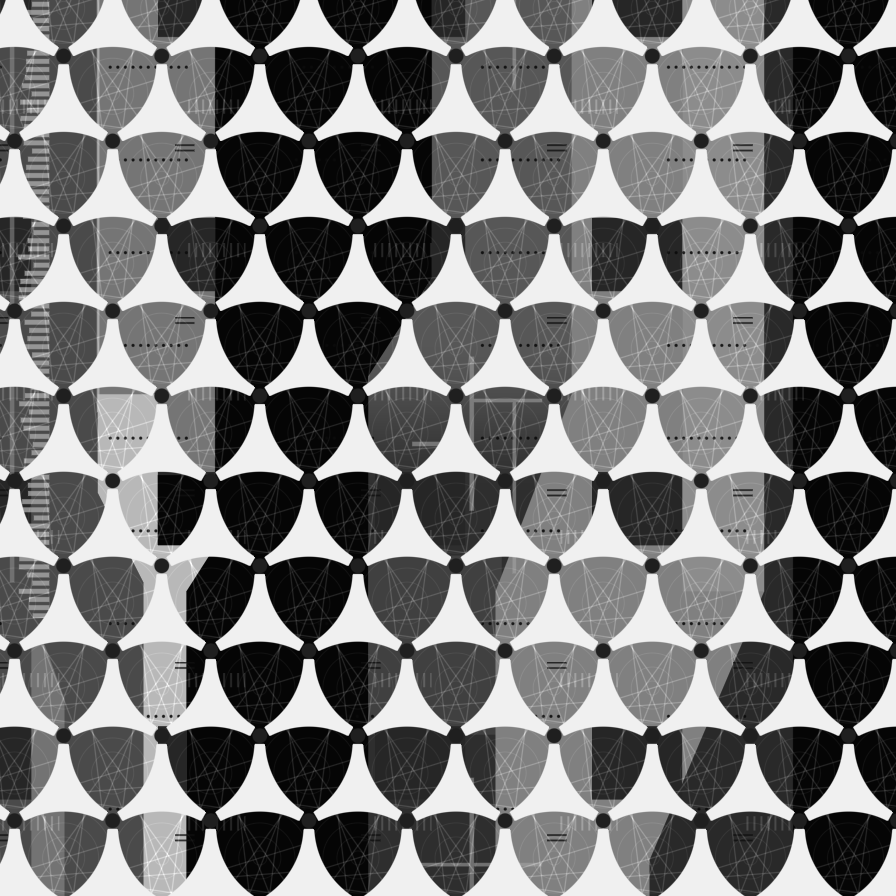
Write a Shadertoy shader that draws this pattern.

```glsl
float px;

float inside(float d) { return smoothstep(-px, px, d); }

float rect(vec2 p, vec2 lo, vec2 hi) {
    vec2 d = min(p - lo, hi - p);
    return inside(min(d.x, d.y));
}

float span(float x, float left, float right) { return inside(min(x - left, right - x)); }

float ramp(float a, float b, float x) { return clamp((x - a) / (b - a), 0.0, 1.0); }

float hash(float n) {
    n = fract(n * 0.1031);
    n *= n + 33.33;
    return fract(n * (n + n));
}

// Tall grey panels with slanted shoulders
float panels(vec2 p) {
    float y = p.y;
    float g = 0.02;
    g = mix(g, 0.29, span(p.x, -1.0, mix(0.109, 0.16, ramp(0.55, 0.65, y))));
    g = mix(g, 0.45, rect(p, vec2(0.035, 0.72), vec2(mix(0.05, 0.072, ramp(0.72, 0.78, y)), 2.0)));
    g = mix(g, 0.46, rect(p, vec2(0.109, -1.0), vec2(0.24, 0.53)));
    float neck = mix(0.109, 0.16, ramp(0.55, 0.65, y));
    float shoulder = y < 0.608 ? 0.176 : mix(0.24, 0.208, ramp(0.61, 0.66, y));
    g = mix(g, 0.72, span(p.x, neck, shoulder) * inside(y - 0.44));

    float slope = mix(0.482, 0.411, ramp(0.31, 0.42, y));
    g = mix(g, mix(0.34, 0.18, smoothstep(0.38, 0.56, y)), span(p.x, slope, 0.66));
    g = mix(g, 0.25, rect(p, vec2(0.411, 0.62), vec2(0.56, 0.82)));
    float left = mix(0.638, 0.553, ramp(0.44, 0.66, y));
    float right = mix(0.853, 0.725, ramp(0.66, 0.96, y));
    g = mix(g, 0.16, span(p.x, right, 0.885));
    g = mix(g, 0.5, span(p.x, left, right));
    g += 0.05 * span(p.x, 0.762, right) * inside(0.66 - y);

    // Dark blocks on a coarse grid
    vec2 block = mod(p - vec2(0.176, 0.243), vec2(0.2422, 0.2837));
    return mix(g, min(g, 0.15), rect(block, vec2(0.0), vec2(0.101, 0.082)));
}

// Rulers, dots, dashes and strokes
float markings(vec2 p, float g) {
    float tick = floor(p.y / 0.0091);
    float bar = rect(vec2(p.x, mod(p.y, 0.0091)), vec2(0.02 + 0.018 * hash(tick + 7.0), 0.002), vec2(0.055, 0.0075));
    g = mix(g, 0.68, 0.75 * bar * inside(0.69 - p.y));
    g = mix(g, 0.6, 0.5 * rect(p, vec2(0.011, -1.0), vec2(0.016, 0.65)));
    g = mix(g, 0.75, 0.7 * rect(p, vec2(0.108, -1.0), vec2(0.111, 0.46)));

    vec2 dots = mod(p - vec2(0.119, 0.072), vec2(0.2077, 0.1035));
    float dot1 = inside(0.0017 - length(vec2(mod(dots.x, 0.0085) - 0.004, dots.y - 0.003)));
    g = mix(g, 0.04, 0.9 * dot1 * inside(0.094 - dots.x));

    vec2 dash = mod(p - vec2(0.195, 0.161), vec2(0.2077, 0.1925));
    float pair = rect(dash, vec2(0.0), vec2(0.022, 0.002)) + rect(dash, vec2(0.0, 0.006), vec2(0.022, 0.008));
    g = mix(g, 0.06, 0.8 * pair);

    vec2 comb = mod(p - vec2(0.208, 0.111), vec2(0.2077, 0.16));
    float teeth = span(mod(comb.x, 0.0078), 0.002, 0.0042);
    g += 0.13 * teeth * rect(comb, vec2(0.0), vec2(0.066, 0.016));

    float strokes = rect(p, vec2(0.524, 0.398), vec2(0.529, 0.57));
    strokes = max(strokes, rect(p, vec2(0.524, 0.868), vec2(0.529, 1.1)));
    strokes = max(strokes, rect(p, vec2(0.572, -0.1), vec2(0.576, 0.1)));
    strokes = max(strokes, rect(p, vec2(0.572, 0.445), vec2(0.576, 0.64)));
    strokes = max(strokes, rect(p, vec2(0.527, 0.445), vec2(0.605, 0.449)));
    strokes = max(strokes, rect(p, vec2(0.46, 0.493), vec2(0.527, 0.498)));
    strokes = max(strokes, rect(p, vec2(0.46, 0.963), vec2(0.605, 0.967)));
    return mix(g, 0.65, 0.55 * strokes);
}

// Fine chords and rings inside each rounded cell
float web(vec2 q, float blur) {
    float light = 0.0;
    for (int i = 0; i < 9; i++) {
        float k = float(i);
        float angle = i < 6 ? 0.95 + 0.25 * k : 0.22 * (k - 7.0) - 0.08;
        vec2 anchor = i < 6 ? vec2(0.2 * sign(k - 2.5), -0.4) : vec2(0.0, 0.17 * (k - 6.0));
        vec2 d = q - anchor;
        float off = abs(d.x * sin(angle) - d.y * cos(angle));
        light += 0.13 * smoothstep(blur, -blur, off - 0.006);
    }
    float ring = abs(fract(length(q) * 7.0) - 0.5) / 7.0;
    return light + 0.06 * smoothstep(blur, -blur, ring - 0.004);
}

vec2 toPlane(vec2 f) { return vec2(f.x + 0.5 * f.y, 0.866 * f.y); }

void mainImage(out vec4 fragColor, in vec2 fragCoord) {
    px = 0.8 / min(iResolution.x, iResolution.y);
    vec2 p = fragCoord / iResolution.xy;
    p.y = 1.0 - p.y;
    float pitch = 0.1095;
    vec2 s = (p - vec2(0.071, 0.0625)) / pitch;

    float row = floor((s.y + 0.09) / 0.866);
    vec2 q = vec2(fract(s.x - 0.5 * row) - 0.5, s.y - 0.866 * row - 0.38);
    float g = markings(p, panels(p)) + web(q, px / pitch);

    // Concave three-armed pieces on a triangular lattice
    vec2 f = fract(vec2(s.x - s.y / 1.732, s.y / 0.866));
    vec2 l = toPlane(f - 2.0 / 3.0);
    float piece = 1.0;
    float joint = length(toPlane(f));
    for (int i = 0; i < 3; i++) {
        float a = 1.5708 + 2.0944 * float(i);
        vec2 n = vec2(cos(a), sin(a));
        float along = dot(l, n);
        piece = min(piece, length(l - 1.059 * n) - 0.863);
        piece = min(piece, min(0.494 + along, 0.2887 - along));
        joint = min(joint, length(l + 0.577 * n));
    }
    g = mix(g, 0.12, inside((0.075 - joint) * pitch));
    g = mix(g, 0.94, inside(piece * pitch));
    fragColor = vec4(vec3(g), 1.0);
}
```
